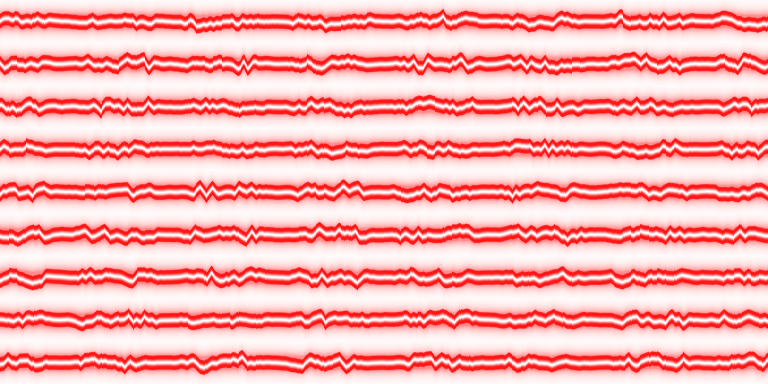
Give the GLSL for this pattern, as a WebGL 1 fragment shader.

```glsl
precision highp float;

// Nine horizontal red double lines with a white core, torn by jagged jitter, in a soft pink glow.

uniform vec2 u_resolution;

const float ROWS = 9.0;
const vec3 PAPER = vec3(1.0);
const vec3 INK = vec3(1.0, 0.0, 0.0);

float hash(vec2 p) {
    vec3 q = fract(vec3(p.xyx) * vec3(0.1031, 0.1030, 0.0973));
    q += dot(q, q.yzx + 33.33);
    return fract((q.x + q.y) * q.z);
}

// Straight segments between random knots, from -1 to 1.
float zigzag(float x, float seed) {
    float knot = floor(x);
    float a = hash(vec2(knot, seed));
    float b = hash(vec2(knot + 1.0, seed));
    return mix(a, b, x - knot) * 2.0 - 1.0;
}

// Random plateaus with abrupt steps, from -1 to 1.
float tears(float x, float seed) {
    return hash(vec2(floor(x), seed)) * 2.0 - 1.0;
}

// Falls to zero at evenly spaced calm stretches shared by all rows.
float agitation(float x, float first, float spacing) {
    float phase = (x - first) / spacing;
    float away = abs(fract(phase + 0.5) - 0.5) * spacing;
    return smoothstep(0.12, 0.6, away);
}

// Vertical displacement of a row; uneven knot spacing mixes tight and long teeth.
float jitter(float x, float row) {
    float seed = row * 17.0 + 5.0;
    float warped = x * 7.0 + 2.2 * zigzag(x * 1.3, seed + 1.0);
    float teeth = 0.085 * zigzag(warped, seed + 2.0);
    float fine = 0.03 * zigzag(x * 13.0, seed + 3.0);
    float steps = 0.022 * tears(x * 5.0, seed + 4.0);
    float wander = 0.03 * zigzag(x * 1.7, seed + 6.0);
    float strength = mix(0.15, 1.0, agitation(x, 1.5, 2.5));
    return (teeth + fine + steps + wander) * strength;
}

// White core that deepens to red towards the rim of the band.
float bandInk(float d) {
    return 0.91 * smoothstep(0.0, 0.105, d);
}

float glowInk(float d, float rim) {
    return 0.45 * exp(-9.0 * max(d - rim, 0.0));
}

void main() {
    float cell = u_resolution.y / ROWS;
    vec2 p = gl_FragCoord.xy / cell;
    float row = floor(p.y);
    float y = p.y - row - 0.5;
    float shift = jitter(p.x, row);

    // The glow follows the jitter only partly, so it stays soft.
    float bandDistance = abs(y - shift);
    float glowDistance = abs(y - 0.4 * shift);

    float rim = 0.167;
    float softness = max(0.02, 0.5 / cell);
    float outside = smoothstep(rim - softness, rim + softness, bandDistance);
    float ink = mix(bandInk(bandDistance), glowInk(glowDistance, rim), outside);

    gl_FragColor = vec4(mix(PAPER, INK, ink), 1.0);
}
```
